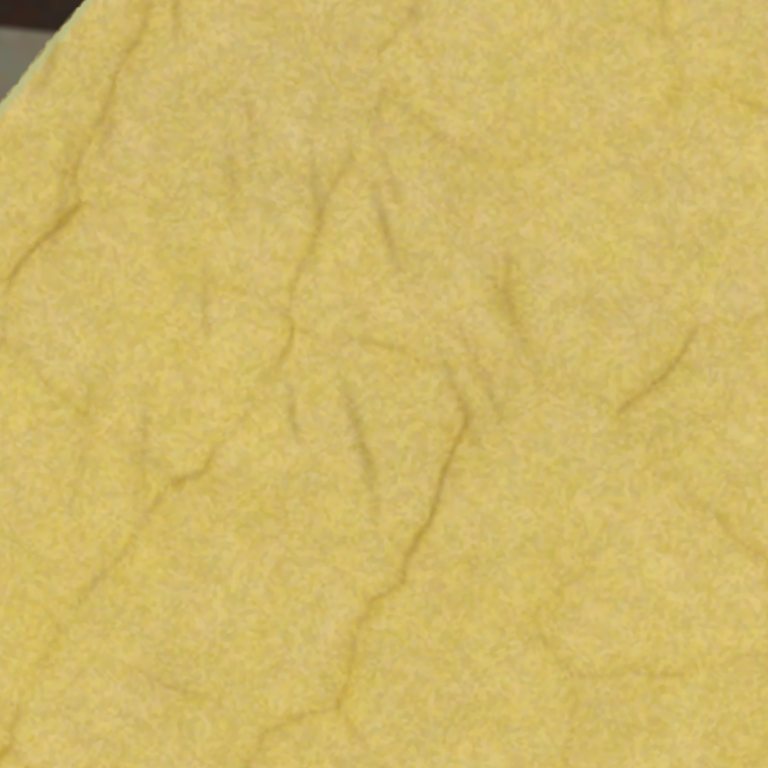
Give the GLSL for this texture, as a Shadertoy shader.

```glsl
// Draws a soft yellow plush blanket with quilted creases, folds and one uncovered corner.

vec3 hash3(vec2 p) {
    vec3 q = fract(p.xyx * vec3(0.1031, 0.1030, 0.0973));
    q += dot(q, q.yxz + 33.33);
    return fract((q.xxy + q.yzz) * q.zyx);
}

// Slow undulation from layered sines, about -1 to 1
float swell(vec2 p) {
    return 0.5 * sin(p.x + 1.7 * sin(p.y * 0.8 + 1.0))
         + 0.3 * sin(p.y * 1.9 - p.x * 1.1 + 2.0)
         + 0.2 * sin(p.x * 3.3 + p.y * 2.7 + 0.5);
}

// Cellular noise with blended cells: three independent soft values around zero
vec3 tufts(vec2 p) {
    vec2 cell = floor(p), f = fract(p);
    vec3 sum = vec3(0.0);
    float total = 0.0;
    for (int y = -1; y <= 1; y++)
    for (int x = -1; x <= 1; x++) {
        vec2 o = vec2(x, y);
        vec2 d = o + 0.1 + 0.8 * hash3(cell + o).xy - f;
        float w = exp(-3.8 * dot(d, d));
        sum += w * (hash3(cell + o + 57.0) - 0.5);
        total += w;
    }
    return sum / total;
}

// Cell borders as quilt seams: x is the narrow crease, y its wide soft hollow
vec2 seams(vec2 p) {
    vec2 cell = floor(p), f = fract(p), nearId = cell, nearPos = vec2(0.0);
    float best = 9.0;
    for (int y = -1; y <= 1; y++)
    for (int x = -1; x <= 1; x++) {
        vec2 o = vec2(x, y);
        vec2 r = o + 0.15 + 0.7 * hash3(cell + o + 11.0).xy - f;
        if (dot(r, r) < best) {
            best = dot(r, r);
            nearPos = r;
            nearId = cell + o;
        }
    }
    vec2 seam = vec2(0.0);
    for (int y = -2; y <= 2; y++)
    for (int x = -2; x <= 2; x++) {
        vec2 id = nearId + vec2(x, y);
        vec2 r = id - cell + 0.15 + 0.7 * hash3(id + 11.0).xy - f;
        vec2 gap = r - nearPos;
        if (dot(gap, gap) > 0.001) {
            vec2 across = normalize(gap);
            float d = dot(0.5 * (nearPos + r), across);
            // Seams that climb to the right are the deepest
            float climb = pow(dot(across, vec2(0.956, -0.29)), 2.0);
            float depth = (0.4 + 0.6 * hash3(id + nearId + 83.0).x) * (0.35 + 0.65 * climb);
            seam = max(seam, depth * vec2(exp(-d * d * 2200.0), exp(-d * d * 170.0)));
        }
    }
    return seam;
}

// Short steep folds that fan out from the top edge
float folds(vec2 p) {
    float shade = 0.0;
    for (int i = 0; i < 18; i++) {
        vec3 h = hash3(vec2(float(i) * 7.3 + 2.0, 19.0));
        vec2 top = vec2(0.05 + 0.6 * (float(i) + h.x) / 18.0, 0.5 + 0.55 * h.y);
        vec2 run = vec2((top.x - 0.25) * 1.3, -1.0) * (0.09 + 0.12 * h.z);
        vec2 q = p - top;
        float t = clamp(dot(q, run) / dot(run, run), 0.0, 1.0);
        float d = length(q - run * t) / (0.006 + 0.005 * h.z);
        shade += exp(-d * d) * (0.35 + 0.65 * h.x) * sin(3.14 * (0.05 + 0.9 * t));
    }
    return min(shade, 1.0);
}

void mainImage(out vec4 fragColor, in vec2 fragCoord) {
    vec2 uv = fragCoord / iResolution.y;
    vec2 warp = vec2(swell(uv * 13.0), swell(uv.yx * 14.0 + 4.0));
    vec2 ripple = vec2(swell(uv * 41.0 + 1.0), swell(uv.yx * 43.0 + 6.0));
    vec2 soft = uv + 0.014 * warp + 0.004 * ripple;
    vec3 fine = tufts(uv * 165.0 + 0.8 * ripple);
    vec3 coarse = tufts(uv * 62.0 + 31.0);
    vec3 patches = tufts(uv * 19.0 + 5.0);

    // Base cloth with broad uneven light
    vec3 col = vec3(0.825, 0.734, 0.421);
    col += vec3(0.012, 0.011, -0.002) * swell(uv * 6.0 + 2.0);
    col += vec3(0.010, 0.009, -0.018) * (0.5 - uv.y);
    col += 0.025 * patches.x + vec3(0.0, 0.0, 0.04) * patches.y;

    // Quilt seams, fading in and out along their length
    vec2 slant = mat2(0.88, 0.47, -0.47, 0.88) * soft * vec2(3.6, 3.9);
    vec2 seam = seams(slant + 3.0);
    float broken = smoothstep(-0.7, 0.6, swell(uv * 15.0 + 7.0));
    col -= vec3(0.095, 0.105, 0.085) * seam.x * broken;
    col -= vec3(0.012, 0.023, 0.060) * seam.y * (0.5 + 0.5 * broken);

    // Steep folds
    col -= vec3(0.085, 0.092, 0.075) * folds(uv + 0.004 * warp + 0.002 * ripple);

    // Pile grain in brightness, warmth and saturation
    col += 0.064 * fine.x + 0.030 * coarse.x;
    col += vec3(0.014, -0.009, 0.0) * (fine.y + coarse.y);
    col.b += 0.075 * fine.z + 0.05 * coarse.z;

    // Uncovered corner with a pale green hem
    float edge = (uv.y - 0.858 - 1.28 * uv.x) * 0.62 + 0.003 * warp.x + 0.004 * fine.x;
    float hem = exp(-pow((edge + 0.004) / 0.006, 2.0));
    col = mix(col, vec3(0.69, 0.74, 0.56), 0.65 * hem);
    vec3 floorColor = mix(vec3(0.46, 0.44, 0.37), vec3(0.19, 0.14, 0.12),
                          smoothstep(0.957, 0.972, uv.y + 0.1 * uv.x));
    floorColor += 0.04 * coarse;
    col = mix(col, floorColor, smoothstep(-0.002, 0.005, edge));

    fragColor = vec4(clamp(col, 0.0, 1.0), 1.0);
}
```
